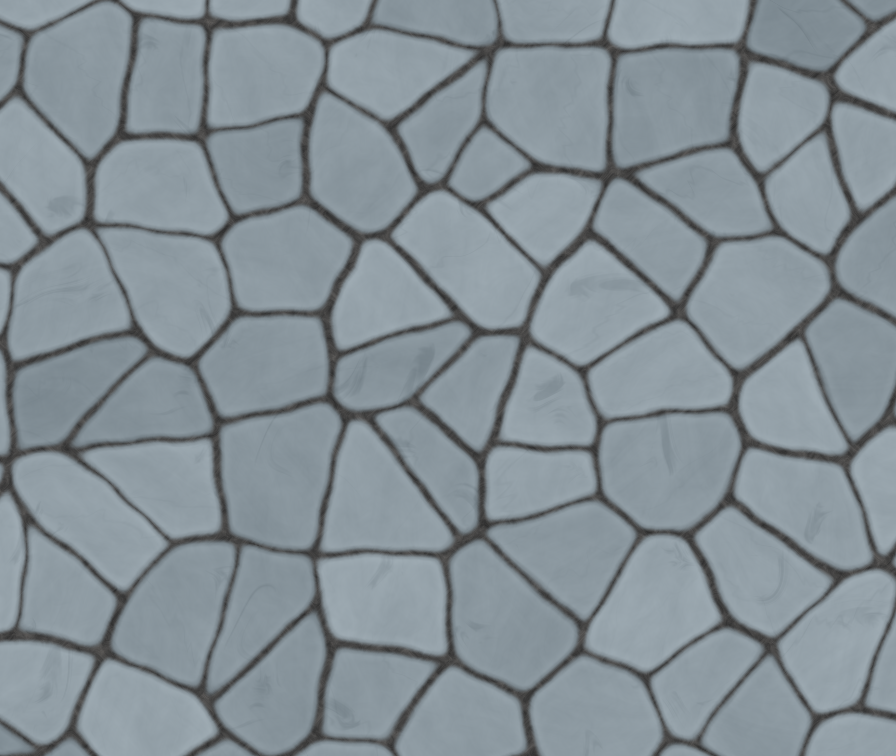
A WebGL 1 fragment shader for this texture:

```glsl
precision highp float;
// Blue-grey flagstone paving: irregular rounded slabs with dark, gritty joints.
uniform vec2 u_resolution;

vec2 hash2(vec2 p) {
  vec2 q = vec2(dot(p, vec2(127.1, 311.7)), dot(p, vec2(269.5, 183.3)));
  return fract(sin(q) * 43758.5);
}

vec2 slabCentre(vec2 cell) {
  return cell + 0.5 + 0.9 * (hash2(cell) - 0.5);
}

mat2 rotation(float a) {
  float c = cos(a), s = sin(a);
  return mat2(c, s, -s, c);
}

// Layered sines, each octave bent and turned by the one before
float waves(vec2 p) {
  float sum = 0.0, amp = 0.5;
  for (int i = 0; i < 5; i++) {
    p += 0.8 * sin(p.yx * 1.2 + float(i));
    sum += amp * sin(p.x) * sin(p.y + 0.7);
    p = rotation(0.65) * p * 1.8;
    amp *= 0.62;
  }
  return sum;
}

// Nearest cell of the slab grid
vec2 nearestSlab(vec2 p) {
  vec2 base = floor(p), best = base;
  float bestDist = 9.0;
  for (int y = -1; y <= 1; y++) {
    for (int x = -1; x <= 1; x++) {
      vec2 cell = base + vec2(x, y);
      float d = distance(p, slabCentre(cell));
      if (d < bestDist) { bestDist = d; best = cell; }
    }
  }
  return best;
}

// Rounded distance to the slab edge; each joint has its own width
float edgeDistance(vec2 p, vec2 slab) {
  const float SHARPNESS = 30.0;
  vec2 centre = slabCentre(slab);
  float sum = 0.0;
  for (int y = -2; y <= 2; y++) {
    for (int x = -2; x <= 2; x++) {
      if (x != 0 || y != 0) {
        vec2 cell = slab + vec2(x, y);
        vec2 other = slabCentre(cell);
        float d = dot(0.5 * (centre + other) - p, normalize(other - centre));
        float halfJoint = 0.007 + 0.024 * hash2(slab + cell + 0.5).x;
        sum += exp(-SHARPNESS * (d - halfJoint));
      }
    }
  }
  return -log(sum) / SHARPNESS;
}

vec3 slabColor(vec2 p, vec2 slab, float edge) {
  vec2 seed = hash2(slab + 17.0);
  vec2 local = rotation(seed.x * 6.28) * (p - slabCentre(slab)) + seed * 20.0;

  // Tone of the slab, soft clouds and stretched bedding streaks
  float tone = 0.06 + 0.85 * sqrt(seed.y);
  tone += 0.17 * waves(local * 2.5);
  tone += 0.13 * waves(local * vec2(2.0, 8.0));
  tone += 0.07 * waves(local * 19.0);

  // Faint curved veins and occasional stains
  float vein = abs(sin(local.y * 5.0 + 2.0 * waves(local * 1.3)));
  tone -= 0.16 * (1.0 - smoothstep(0.0, 0.14, vein)) * seed.x;
  tone -= 0.45 * smoothstep(0.45, 0.85, waves(local * 3.5 + 4.0));

  // Worn pale rim, then shade falling into the joint
  tone += 0.14 * smoothstep(0.03, 0.06, edge) * (1.0 - smoothstep(0.06, 0.13, edge));
  vec3 color = mix(vec3(0.485, 0.535, 0.565), vec3(0.60, 0.65, 0.68), tone);
  return color * mix(0.84, 1.0, smoothstep(0.0, 0.06, edge));
}

vec3 jointColor(vec2 p, float edge) {
  float grit = 0.5 + 0.6 * waves(p * 21.0);
  vec3 color = mix(vec3(0.19, 0.19, 0.19), vec3(0.34, 0.335, 0.33), grit);
  return color + vec3(0.07, 0.065, 0.06) * smoothstep(0.03, 0.07, -edge);
}

void main() {
  vec2 p = gl_FragCoord.xy / u_resolution.y * 7.3 + vec2(3.0, 11.0);

  // Slightly bowed and chipped outlines
  vec2 bent = p + 0.045 * sin(p.yx * 2.3 + vec2(0.4, 1.9));
  bent += 0.009 * sin(p.yx * 11.0 + 2.0 * sin(p * 4.0));

  vec2 slab = nearestSlab(bent);
  float edge = edgeDistance(bent, slab) + 0.009 * waves(p * 9.0);
  float cover = smoothstep(-0.02, 0.03, edge);
  gl_FragColor = vec4(mix(jointColor(p, edge), slabColor(bent, slab, edge), cover), 1.0);
}
```
